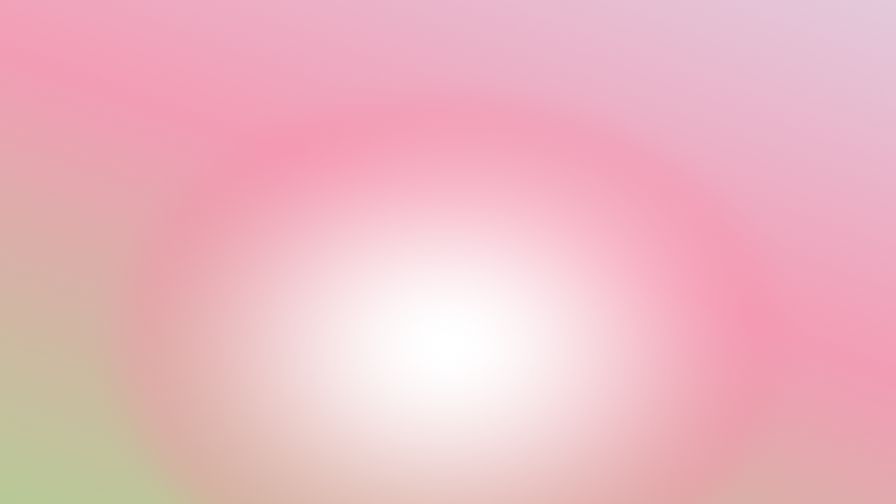
A WebGL 1 fragment shader for this background:

```glsl
precision highp float;

uniform vec2 u_resolution;

const vec3 GREEN = vec3(0.72, 0.79, 0.59);
const vec3 PINK = vec3(0.95, 0.615, 0.71);
const vec3 LAVENDER = vec3(0.89, 0.79, 0.86);
const vec3 ROSE = vec3(0.975, 0.56, 0.665);
const vec3 WHITE = vec3(1.0);

// Position along a tilted axis: 0 and 1 at opposite canvas corners
float axisPosition(vec2 p, float aspect, float angle) {
  vec2 axis = vec2(sin(angle), cos(angle));
  float span = dot(vec2(aspect, 1.0), axis);
  return dot(p, axis) / span + 0.5;
}

vec3 threeStops(vec3 low, vec3 mid, vec3 high, float stop, float t) {
  vec3 lower = mix(low, mid, clamp(t / stop, 0.0, 1.0));
  return mix(lower, high, clamp((t - stop) / (1.0 - stop), 0.0, 1.0));
}

// Distance from the centre, reaching 1 on the ellipse
float ellipseDistance(vec2 p, vec2 center, vec2 radii) {
  return length((p - center) / radii);
}

float falloff(float inner, float outer, float d) {
  return 1.0 - smoothstep(inner, outer, d);
}

float hash(vec2 p) {
  return fract(sin(dot(p, vec2(12.99, 78.23))) * 43758.5);
}

void main() {
  float aspect = u_resolution.x / u_resolution.y;
  vec2 p = (gl_FragCoord.xy - 0.5 * u_resolution) / u_resolution.y;

  // Diagonal backdrop
  float t = axisPosition(p, aspect, radians(20.0));
  vec3 color = threeStops(GREEN, PINK, LAVENDER, 0.55, t);

  // Rose halo with a white core
  float d = ellipseDistance(p, vec2(0.0, -0.185), vec2(0.4 * aspect, 0.535));
  color = mix(color, ROSE, 0.32 * falloff(0.82, 1.02, d));
  color = mix(color, WHITE, falloff(0.0, 0.92, d));

  // Fine dither against banding
  color += (hash(gl_FragCoord.xy) - 0.5) / 255.0;
  gl_FragColor = vec4(color, 1.0);
}
```
